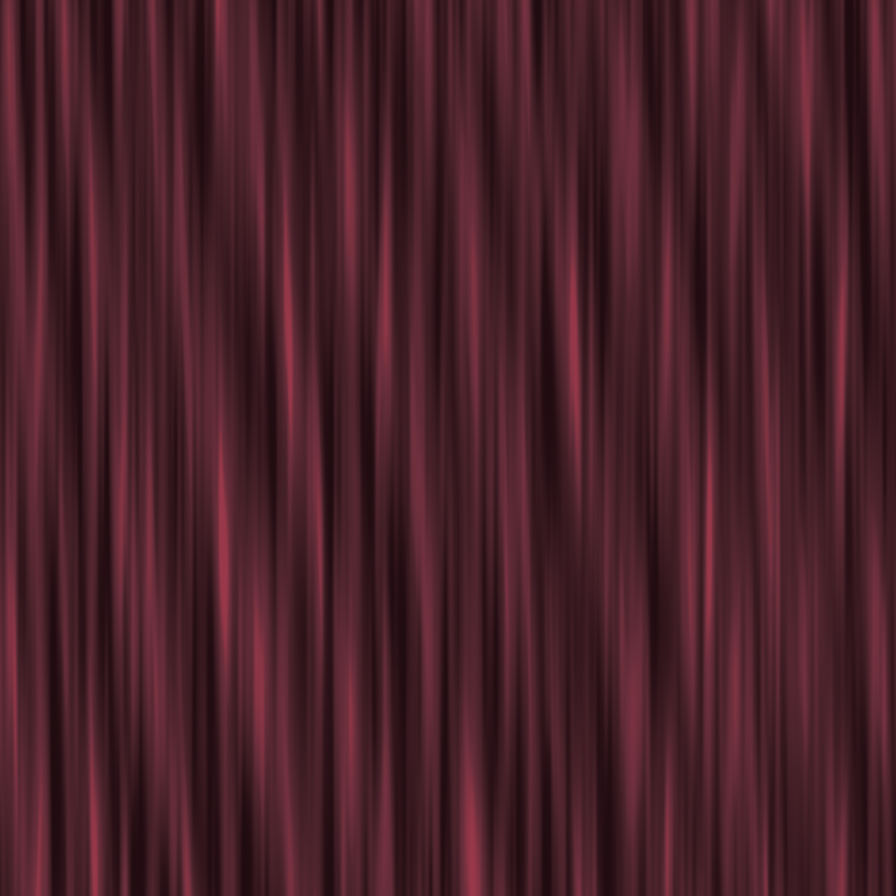
A WebGL 1 fragment shader for this texture:

```glsl
precision highp float;
// Dark burgundy drapery: slanted folds broken into fine vertical streaks.

uniform vec2 u_resolution;

const float TAU = 6.2831853;

const vec3 SHADOW = vec3(0.125, 0.045, 0.065);
const vec3 CLOTH = vec3(0.280, 0.130, 0.160);
const vec3 SHEEN = vec3(0.410, 0.180, 0.230);
const vec3 GLINT = vec3(0.600, 0.220, 0.290);

float hash(vec2 p) {
  return fract(sin(dot(p, vec2(127.1, 311.7))) * 43758.5453);
}

// Value noise from -0.5 to 0.5.
float noise(vec2 p) {
  vec2 cell = floor(p);
  vec2 f = fract(p);
  f = f * f * (3.0 - 2.0 * f);
  float low = mix(hash(cell), hash(cell + vec2(1.0, 0.0)), f.x);
  float high = mix(hash(cell + vec2(0.0, 1.0)), hash(cell + vec2(1.0, 1.0)), f.x);
  return mix(low, high, f.y) - 0.5;
}

// Noise that varies along x only, one independent row per seed.
float columnNoise(float x, float seed) {
  return noise(vec2(x, seed));
}

// Slanted folds; each column shifts them up or down, which steps their edges.
float foldWave(vec2 p, float spacing, float rise) {
  float bend = 0.40 * columnNoise(p.x * 6.0, 3.0);
  float columnStep = 0.34 * columnNoise(p.x * 60.0, 11.0) + 0.22 * columnNoise(p.x * 150.0, 13.0);
  float phase = p.x / spacing + p.y / rise + bend + columnStep;
  return sin(TAU * phase);
}

// Narrow upright pleats of uneven spacing.
float pleatWave(vec2 p, float spacing) {
  float drift = 1.1 * columnNoise(p.x * 11.0, 23.0) + 0.25 * noise(p * vec2(9.0, 2.0));
  return sin(TAU * (p.x / spacing + drift));
}

// Dark upright creases, one at a random place in each wide cell.
float creases(vec2 p, float spacing, float halfWidth) {
  float cell = floor(p.x / spacing);
  float center = (cell + 0.2 + 0.6 * hash(vec2(cell, 41.0))) * spacing;
  float d = (p.x - center) / halfWidth;
  return exp(-d * d) * (0.8 + 0.6 * noise(vec2(cell, p.y * 4.0)));
}

vec3 clothColor(float light) {
  vec3 color = mix(SHADOW, CLOTH, smoothstep(-2.3, 0.35, light));
  color = mix(color, SHEEN, smoothstep(-0.3, 1.75, light));
  return mix(color, GLINT, smoothstep(1.3, 3.3, light));
}

void main() {
  vec2 p = gl_FragCoord.xy / u_resolution.y;

  // Broad shape of the cloth.
  float fold = foldWave(p, 0.102, 0.61);
  float pleat = pleatWave(p, 0.036);
  vec2 slanted = vec2(p.x + 0.165 * p.y, p.y);
  float patches = noise(slanted * vec2(38.0, 3.0) + 17.0);

  // Threads, much longer than they are wide.
  float streaks = noise(p * vec2(115.0, 3.0) + 5.0);
  float threads = noise(p * vec2(235.0, 4.0) + 9.0);

  // Light in units of its own spread, with glints where folds meet pleats.
  float light = 0.72 * fold + 0.58 * pleat + 1.0 * patches;
  light += 1.75 * streaks + 1.55 * threads;
  float ridge = smoothstep(0.2, 1.0, fold) * smoothstep(0.1, 1.0, pleat);
  light += 0.85 * ridge - 0.03;
  light -= 1.4 * creases(p, 0.25, 0.008);

  gl_FragColor = vec4(clothColor(light), 1.0);
}
```
